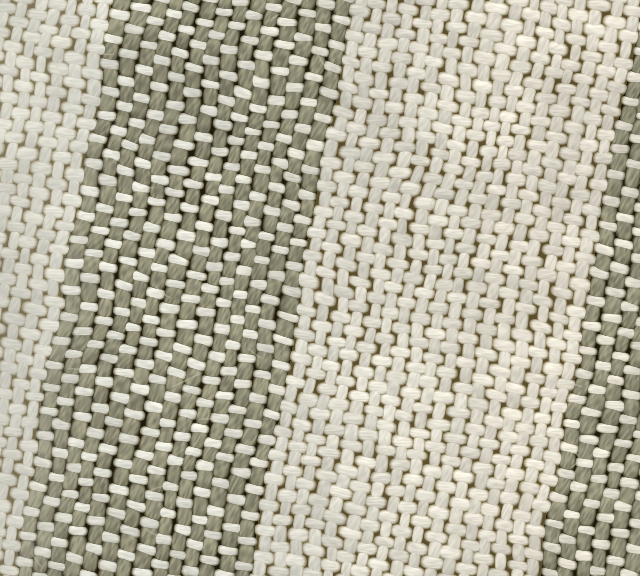
Give the GLSL for this texture, as a Shadertoy shader.

```glsl
float hash(vec2 p) {
    return fract(sin(dot(p, vec2(127.1, 311.7))) * 43758.5453);
}

float noise(vec2 p) {
    vec2 i = floor(p), f = fract(p);
    f = f * f * (3.0 - 2.0 * f);
    return mix(mix(hash(i), hash(i + vec2(1, 0)), f.x),
               mix(hash(i + vec2(0, 1)), hash(i + vec2(1, 1)), f.x), f.y);
}

// Warp columns alternate between 14 dyed and 17 plain threads
bool isDyed(float column) {
    return mod(column - 1.0, 31.0) < 14.0;
}

vec3 weave(vec2 p) {
    // Skewed thread grid with a gentle wobble
    vec2 g = vec2(p.x + 0.0095 - 0.18 * p.y, p.y + 0.19 * p.x) / vec2(0.0295, 0.0222);
    g += 0.5 * (vec2(noise(p * 11.0), noise(p * 11.0 + 40.0)) - 0.5);
    vec2 cell = floor(g);

    vec3 cream = mix(vec3(0.88, 0.875, 0.83), vec3(0.90, 0.88, 0.82), smoothstep(0.2, 1.0, p.x));
    vec3 sage = vec3(0.57, 0.56, 0.47);
    vec3 color = isDyed(cell.x) ? vec3(0.12, 0.10, 0.05) : vec3(0.36, 0.31, 0.18);
    float top = 0.0;
    float blend = 90.0 / iResolution.y;

    for (int y = -1; y <= 1; y++)
    for (int x = -1; x <= 1; x++) {
        vec2 id = cell + vec2(x, y);
        vec2 q = g - id - 0.5;
        q -= 0.22 * (vec2(hash(id + 7.3), hash(id + 13.9)) - 0.5);
        bool weft = mod(id.x + id.y, 2.0) < 0.5;
        bool dyed = isDyed(id.x);

        // Uneven yarn thickness, slowly varying along each thread
        float slub = noise(weft ? vec2(id.x * 0.3, id.y * 5.0) : vec2(id.x * 5.0, id.y * 0.3));
        float thickness = 0.82 + 0.28 * slub + 0.12 * hash(id);
        vec2 size = weft ? vec2(dyed ? 0.64 : 0.72, (dyed ? 0.47 : 0.54) * thickness)
                         : vec2((dyed ? 0.50 : 0.40) * thickness, 1.0);
        vec2 s = abs(q) / size;
        float height = 1.0 - pow(s.x, 2.5) - pow(s.y, 2.5);

        // Twisted fibres and rounded shading
        vec2 strand = weft ? vec2(q.x * 2.0 + q.y * 3.0, q.y * 8.0 - q.x * 2.0)
                           : vec2(q.x * 9.0 - q.y * 2.0, q.y * 2.0);
        float fibre = noise(strand + id * 17.0) - 0.5;
        bool tinted = dyed && !weft;
        vec3 base = tinted ? sage : cream * (weft ? 1.0 : 0.96);
        vec3 shadow = tinted ? vec3(0.20, 0.18, 0.10)
                    : dyed ? vec3(0.37, 0.35, 0.25) : vec3(0.49, 0.44, 0.31);
        vec3 yarn = mix(shadow, base, smoothstep(-0.12, 0.72, height));
        yarn *= 0.95 + 0.10 * hash(id + 3.1) + fibre * (tinted ? 0.34 : 0.13);
        yarn += (weft ? 0.07 : 0.04) * clamp(q.y / size.y - 0.25 * q.x / size.x, -1.0, 1.0);

        // Warp threads sit slightly below the weft
        height -= weft || dyed ? 0.0 : 0.12;
        color = mix(color, yarn, smoothstep(-blend, blend, height - top));
        top = max(top, height);
    }
    return color;
}

// Loose curved hairs lying over the cloth
float strayHairs(vec2 p) {
    float cover = 0.0;
    float pixel = 1.0 / iResolution.y;
    for (int i = 0; i < 40; i++) {
        float k = float(i);
        vec2 d = p - vec2(1.15 * hash(vec2(k, 1.0)), hash(vec2(k, 2.0)));
        float angle = 6.2832 * hash(vec2(k, 3.0));
        vec2 q = vec2(dot(d, vec2(cos(angle), sin(angle))), dot(d, vec2(-sin(angle), cos(angle))));
        float bend = 24.0 * (hash(vec2(k, 4.0)) - 0.5);
        float reach = 0.012 + 0.025 * hash(vec2(k, 5.0));
        float line = 1.0 - smoothstep(0.0004, 0.0004 + 1.2 * pixel, abs(q.y - bend * q.x * q.x));
        cover = max(cover, line * (1.0 - smoothstep(reach * 0.6, reach, abs(q.x))));
    }
    return cover;
}

void mainImage(out vec4 fragColor, in vec2 fragCoord) {
    vec2 p = fragCoord / iResolution.y;
    vec3 color = weave(p);

    // Softer contrast toward the left edge
    color = mix(color, vec3(0.82, 0.81, 0.75), 0.3 * (1.0 - smoothstep(0.0, 0.16, p.x - 0.08 * p.y)));
    color = mix(color, vec3(0.82, 0.80, 0.71), 0.4 * strayHairs(p));
    color *= 0.95 + 0.08 * noise(p * 6.0);
    fragColor = vec4(clamp(color, 0.0, 1.0), 1.0);
}
```
